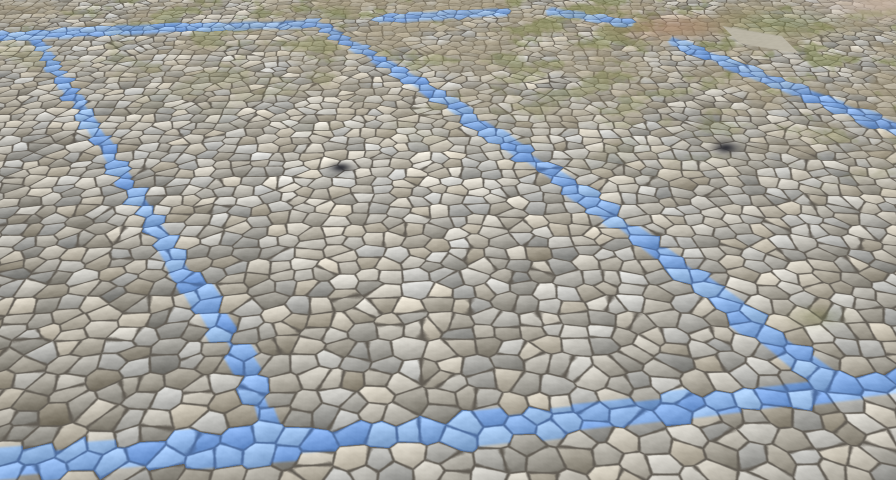
Reproduce this texture procedurally as a Shadertoy shader.

```glsl
// Sunlit cobbled ground seen at a slant, with painted blue bay lines.
// Cellular noise on a perspective plane makes the stones; segment distances
// choose which stones are painted, and layered sines spread the moss.

const float HORIZON = 1.7;
const vec2 STONE_RATE = vec2(28.0, 62.0);

vec2 hash2(vec2 p) {
    return fract(sin(vec2(dot(p, vec2(127.1, 311.7)), dot(p, vec2(269.5, 183.3)))) * 43758.5);
}

vec2 toGround(vec2 p) {
    float depth = 1.0 / (HORIZON - p.y);
    return STONE_RATE * depth * vec2(p.x - 0.93, 1.0);
}

vec2 toScreen(vec2 g) {
    float depth = g.y / STONE_RATE.y;
    return vec2(0.93 + g.x / (STONE_RATE.x * depth), HORIZON - 1.0 / depth);
}

// Nearest stone centre in xy, gap to the next stone in z
vec3 cobbles(vec2 g) {
    vec2 cell = floor(g), centre = cell;
    float near = 9.0, next = 9.0;
    for (int j = -1; j <= 1; j++)
    for (int i = -1; i <= 1; i++) {
        vec2 c = cell + vec2(i, j);
        vec2 site = c + 0.1 + 0.8 * hash2(c);
        float d = length(g - site);
        if (d < near) { next = near; near = d; centre = site; }
        else next = min(next, d);
    }
    return vec3(centre, next - near);
}

float segment(vec2 p, vec2 a, vec2 b) {
    vec2 ab = b - a;
    return length(p - a - ab * clamp(dot(p - a, ab) / dot(ab, ab), 0.0, 1.0));
}

float lineDistance(vec2 p) {
    // Left side
    float d = segment(p, vec2(0.075, 0.92), vec2(0.305, 0.56));
    d = min(d, segment(p, vec2(0.305, 0.56), vec2(0.515, 0.23)));
    d = min(d, segment(p, vec2(0.515, 0.23), vec2(0.567, 0.08)));
    // Right side
    d = min(d, segment(p, vec2(0.66, 0.95), vec2(0.878, 0.824)));
    d = min(d, segment(p, vec2(0.878, 0.824), vec2(1.22, 0.59)));
    d = min(d, segment(p, vec2(1.22, 0.59), vec2(1.73, 0.205)));
    // Front
    d = min(d, segment(p, vec2(-0.1, 0.025), vec2(0.927, 0.102)));
    d = min(d, segment(p, vec2(0.927, 0.102), vec2(1.95, 0.21)));
    // Back, broken in places, and the next bay
    d = min(d, segment(p, vec2(-0.1, 0.918), vec2(0.317, 0.941)));
    d = min(d, segment(p, vec2(0.317, 0.941), vec2(0.66, 0.951)));
    d = min(d, segment(p, vec2(0.79, 0.961), vec2(1.06, 0.976)));
    d = min(d, segment(p, vec2(1.15, 0.976), vec2(1.315, 0.951)));
    d = min(d, segment(p, vec2(1.4, 0.915), vec2(1.585, 0.841)));
    return min(d, segment(p, vec2(1.585, 0.841), vec2(1.95, 0.698)));
}

float blob(vec2 p, vec2 centre, vec2 size) {
    vec2 q = (p - centre) / size;
    return exp(-dot(q, q));
}

float waves(vec2 p) {
    float sum = 0.0, amp = 0.5;
    for (int i = 0; i < 4; i++) {
        sum += amp * sin(p.x + 1.7 * sin(p.y)) * cos(p.y - 0.6 * p.x);
        p = mat2(1.5, 1.2, -1.2, 1.5) * p + 2.3;
        amp *= 0.6;
    }
    return sum;
}

vec3 ground(vec2 p) {
    vec2 g = toGround(p);
    vec3 stone = cobbles(g);
    vec2 rnd = hash2(stone.xy * 3.1), offset = g - stone.xy;
    float grain = waves(g * 5.0);

    // Paint follows whole stones more than the straight outline
    vec2 paintPoint = mix(p, toScreen(stone.xy), 0.55);
    float halfWidth = mix(0.032, 0.008, p.y);
    float paint = 1.0 - smoothstep(-0.002, 0.002, lineDistance(paintPoint) - halfWidth);

    // Stone tone, warm or cool, with a bleached centre and greyer near left
    float tone = 0.12 + 0.8 * rnd.x + 0.22 * blob(p, vec2(0.75, 0.68), vec2(0.45, 0.25))
               - 0.2 * blob(p, vec2(0.1, 0.2), vec2(0.45, 0.4));
    vec3 bare = mix(vec3(0.54, 0.53, 0.50), vec3(0.84, 0.83, 0.80), tone);
    bare += (rnd.y - 0.4) * vec3(0.04, 0.01, -0.04);
    vec3 blue = mix(vec3(0.46, 0.62, 0.86), vec3(0.62, 0.75, 0.90), rnd.x);

    // Rounded tops, shaded lower edges and dark joints
    float light = 0.19 * dot(offset, vec2(-0.35, 0.95)) + 0.035 * grain;
    float body = smoothstep(0.0, 0.17, stone.z + 0.03 * grain);
    vec3 joint = mix(vec3(0.38, 0.36, 0.33), vec3(0.31, 0.43, 0.62), paint);
    vec3 col = mix(joint, mix(bare, blue, paint) + light, body);

    // Dry earth and moss creeping in along the back
    float patches = waves(p * vec2(13.0, 30.0));
    float far = smoothstep(0.62, 1.0, p.y + 0.12 * (p.x - 1.0));
    float earth = far * smoothstep(-0.35, 0.45, patches + 0.1) * (1.0 - 0.8 * paint);
    col = mix(col, vec3(0.62, 0.57, 0.46) + 0.05 * grain, 0.6 * earth);
    float moss = far * smoothstep(0.05, 0.5, waves(p * vec2(19.0, 38.0) + 4.0));
    moss += blob(p, vec2(0.7, 0.973), vec2(0.03, 0.012)) + blob(p, vec2(1.61, 0.95), vec2(0.12, 0.025));
    moss += 0.5 * blob(p, vec2(1.7, 0.34), vec2(0.05, 0.02));
    col = mix(col, vec3(0.49, 0.52, 0.31) + 0.07 * grain, 0.55 * min(moss, 1.0) * (1.0 - 0.8 * paint));
    col = mix(col, vec3(0.66, 0.50, 0.40), 0.5 * blob(p, vec2(1.4, 0.945), vec2(0.12, 0.025)) * (1.0 - paint));
    col = mix(col, vec3(0.80, 0.72, 0.66), 0.7 * blob(p, vec2(1.84, 0.99), vec2(0.13, 0.03)));

    // Flat slab and two dark pits
    vec2 q = p - vec2(1.585, 0.917);
    q.y += 0.17 * q.x;
    float slab = max(abs(q.x + 1.2 * q.y) - 0.062, abs(q.y) - 0.015);
    col = mix(col, vec3(0.73, 0.71, 0.65) + 0.02 * grain, 1.0 - smoothstep(-0.002, 0.002, slab));
    float pits = blob(p, vec2(0.71, 0.651), vec2(0.02, 0.009)) + blob(p, vec2(1.512, 0.692), vec2(0.022, 0.01));
    return mix(col, vec3(0.20, 0.20, 0.22), min(pits, 1.0));
}

void mainImage(out vec4 fragColor, in vec2 fragCoord) {
    vec3 col = vec3(0.0);
    for (int j = 0; j < 2; j++)
    for (int i = 0; i < 2; i++)
        col += ground((fragCoord + 0.5 * vec2(i, j) - 0.25) / iResolution.y);
    fragColor = vec4(col / 4.0, 1.0);
}
```
